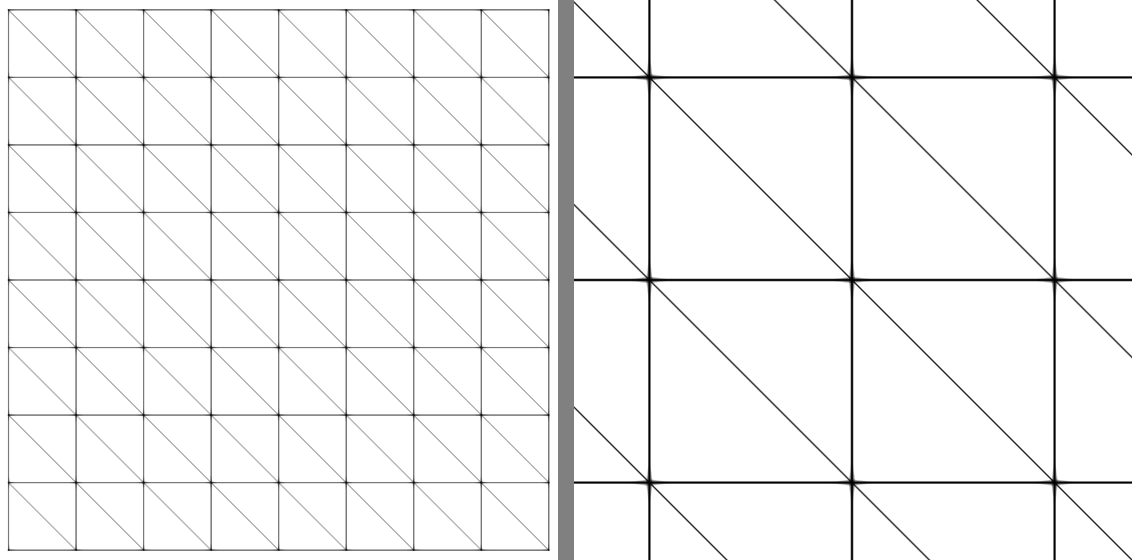
Left: the whole. Right: its middle third, enlarged.
Reproduce this pattern procedurally as a Shadertoy shader.

```glsl
const float CELLS = 8.0;
const float CELL_SIZE = 0.1206;
const vec2 GRID_SHIFT = vec2(-0.0006, 0.0);
const float RULE_HALF_WIDTH = 0.0054;
const float DIAGONAL_HALF_WIDTH = 0.0030;
const float FLARE_HALF_WIDTH = 0.015;
const float FLARE_LENGTH = 0.13;
const float FLARE_STRENGTH = 0.5;
const vec3 PAPER = vec3(1.0);
const vec3 INK = vec3(0.0);

// Share of a filter footprint covered by a band around zero
float bandCoverage(float dist, float halfWidth, float footprint) {
    float r = 0.5 * footprint;
    float overlap = min(dist + r, halfWidth) - max(dist - r, -halfWidth);
    return clamp(overlap / footprint, 0.0, 1.0);
}

// Signed offset to the nearest of the lines 0..count
vec2 nearestLine(vec2 p, float count) {
    return p - clamp(round(p), 0.0, count);
}

// Faint spike that narrows and fades away from a node
float spikeInk(float across, float along, float footprint) {
    float t = clamp(1.0 - abs(along) / FLARE_LENGTH, 0.0, 1.0);
    return FLARE_STRENGTH * t * bandCoverage(across, FLARE_HALF_WIDTH * t, footprint);
}

// Falling diagonals lie where x + y is a whole number
float diagonalInk(vec2 p, float footprint) {
    float s = p.x + p.y;
    float across = (s - round(s)) * inversesqrt(2.0);
    return bandCoverage(across, DIAGONAL_HALF_WIDTH, footprint);
}

// Trims everything to the outer frame
float frameMask(vec2 p, float count, float margin, float footprint) {
    vec2 inset = 0.5 * count + margin - abs(p - 0.5 * count);
    vec2 inside = clamp(inset / footprint + 0.5, 0.0, 1.0);
    return inside.x * inside.y;
}

// Layers two inks as overlapping transparent coats
float layer(float a, float b) {
    return 1.0 - (1.0 - a) * (1.0 - b);
}

void mainImage(out vec4 fragColor, in vec2 fragCoord) {
    // Grid space: one unit per cell, origin at the lower left node
    vec2 centred = (fragCoord - 0.5 * iResolution.xy) / iResolution.y - GRID_SHIFT;
    vec2 p = centred / CELL_SIZE + 0.5 * CELLS;
    float footprint = 1.4 / (iResolution.y * CELL_SIZE);

    // Rules, masked only along their length by the frame
    vec2 toLine = nearestLine(p, CELLS);
    float vertical = bandCoverage(toLine.x, RULE_HALF_WIDTH, footprint);
    float horizontal = bandCoverage(toLine.y, RULE_HALF_WIDTH, footprint);
    vec2 outside = max(abs(p - 0.5 * CELLS) - 0.5 * CELLS, 0.0);
    vertical *= 1.0 - clamp(outside.y / footprint, 0.0, 1.0);
    horizontal *= 1.0 - clamp(outside.x / footprint, 0.0, 1.0);
    float ink = layer(vertical, horizontal);

    // Diagonals and node flares stay inside the frame
    float spikes = layer(spikeInk(toLine.x, toLine.y, footprint),
                         spikeInk(toLine.y, toLine.x, footprint));
    float inner = layer(spikes, diagonalInk(p, footprint));
    ink = layer(ink, inner * frameMask(p, CELLS, RULE_HALF_WIDTH, footprint));

    fragColor = vec4(mix(PAPER, INK, ink), 1.0);
}
```
